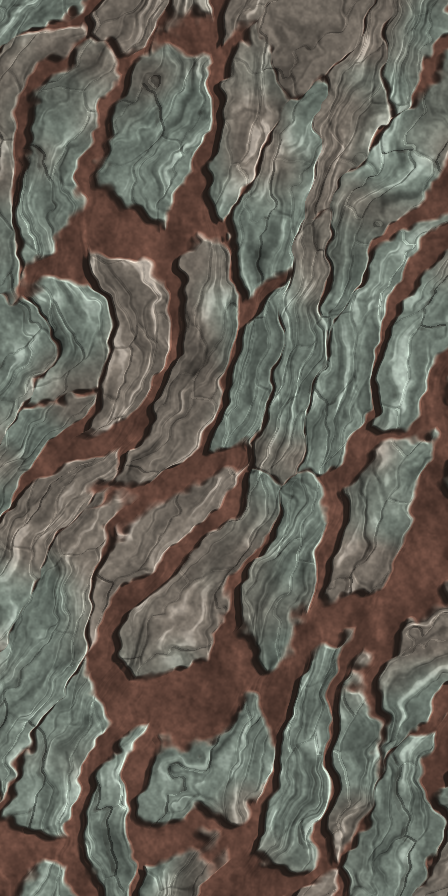
Write a Shadertoy shader that draws this texture.

```glsl
// Weathered conifer bark: leaning grey-green plates over red-brown furrows.
// Stretched, warped cells give the plates; noise along the grain gives the fibres.
// A height field made from both is lit from the upper right.

const vec2 LIGHT = vec2(0.86, 0.51);
const vec3 WARM_GREY = vec3(0.425, 0.395, 0.360);
const vec3 LICHEN_GREY = vec3(0.415, 0.455, 0.420);
const vec3 RED_BROWN = vec3(0.385, 0.270, 0.228);
const vec3 DEEP_SHADE = vec3(0.120, 0.098, 0.085);

// Hash and noise
float hash(vec2 p) {
    vec3 q = fract(p.xyx * 0.1031);
    q += dot(q, q.yzx + 33.33);
    return fract((q.x + q.y) * q.z);
}

vec2 hash2(vec2 p) {
    return vec2(hash(p), hash(p + 71.7));
}

float noise(vec2 p) {
    vec2 i = floor(p), f = fract(p);
    f = f * f * (3.0 - 2.0 * f);
    float low = mix(hash(i), hash(i + vec2(1, 0)), f.x);
    float high = mix(hash(i + vec2(0, 1)), hash(i + vec2(1, 1)), f.x);
    return mix(low, high, f.y);
}

float fbm(vec2 p, int octaves) {
    float sum = 0.0, total = 0.0, weight = 1.0;
    for (int i = 0; i < octaves; i++) {
        sum += weight * noise(p);
        total += weight;
        weight *= 0.55;
        p = mat2(1.9, 0.35, -0.35, 1.9) * p + 17.3;
    }
    return sum / total;
}

// x: gap between the two nearest seeds, y: random value of the cell
vec2 cells(vec2 p) {
    vec2 corner = floor(p);
    float nearest = 9.0, second = 9.0, id = 0.0;
    for (int y = -1; y <= 1; y++)
    for (int x = -1; x <= 1; x++) {
        vec2 c = corner + vec2(x, y);
        float d = length(c + 0.1 + 0.8 * hash2(c) - p);
        if (d < nearest) {
            second = nearest;
            nearest = d;
            id = hash(c + 31.1);
        } else {
            second = min(second, d);
        }
    }
    return vec2(second - nearest, id);
}

// Straightens the leaning, winding grain so that it runs along y
vec2 grainSpace(vec2 p) {
    float bend = fbm(p * vec2(2.2, 1.7) + 3.0, 2) - 0.5;
    vec2 jag = vec2(fbm(p * 13.0, 3), fbm(p * 11.0 + 40.0, 3)) - 0.5;
    return vec2(p.x - 0.36 * p.y + 0.40 * bend, p.y) + jag * vec2(0.075, 0.13);
}

// Height (x), plate cover (y), fibre tone (z) and plate id (w)
vec4 relief(vec2 p) {
    vec2 q = grainSpace(p);
    vec2 plate = cells(q * vec2(6.0, 2.1) + 5.0);
    vec2 flake = cells(q * vec2(14.0, 5.5) + 20.0);

    float gap = mix(-0.05, 0.20, smoothstep(0.3, 0.7, fbm(q * vec2(5.0, 1.8) + 7.0, 2)));
    float ragged = 0.13 * (fbm(p * 32.0, 2) - 0.5);
    float cover = smoothstep(gap, gap + 0.08, plate.x + ragged);

    vec2 strand = vec2(q.x * 46.0 + 5.0 * fbm(q * vec2(9.0, 6.0), 2), q.y * 9.0);
    float fibre = fbm(strand, 3);
    float cleft = smoothstep(0.0, 0.07, abs(noise(strand * 0.55 + 9.0) - 0.5));
    float seam = smoothstep(0.0, 0.09, flake.x + ragged * 0.6);

    float crest = 0.55 + 0.3 * flake.y + 0.12 * seam + 0.10 * cleft;
    float height = cover * crest + 0.32 * fibre + 0.12 * fbm(p * 60.0, 2);
    float tone = fibre - 0.13 * cover * (2.0 - cleft - seam);
    return vec4(height, cover, tone, plate.y);
}

void mainImage(out vec4 fragColor, in vec2 fragCoord) {
    vec2 p = fragCoord / iResolution.x;
    vec4 bark = relief(p);

    // Slope towards the light, and shade thrown by higher bark beside it
    float reach = 0.0032;
    float slope = relief(p - LIGHT * reach).x - relief(p + LIGHT * reach).x;
    float shadow = max(relief(p + LIGHT * 0.016).x - bark.x - 0.12, 0.0);

    // Plate and furrow colours
    float tint = fbm(p * 3.2 + 11.0, 3) + 0.35 * (bark.w - 0.5);
    vec3 plateColor = mix(WARM_GREY, LICHEN_GREY, smoothstep(0.33, 0.60, tint));
    plateColor *= 0.54 + 0.98 * bark.z;
    vec3 furrowColor = RED_BROWN * (0.62 + 0.62 * fbm(p * vec2(26.0, 17.0), 3));
    vec3 color = mix(furrowColor, plateColor, bark.y);

    // Light, fine grain and pale weathered crests
    color *= 1.0 + clamp(slope * 1.25, -0.55, 0.38);
    color *= 0.86 + 0.28 * fbm(p * 110.0, 2);
    color += 0.13 * bark.y * smoothstep(0.60, 0.80, bark.z + 0.4 * slope);
    color = mix(color, DEEP_SHADE, clamp(shadow * 1.25, 0.0, 0.85));

    fragColor = vec4(color, 1.0);
}
```
